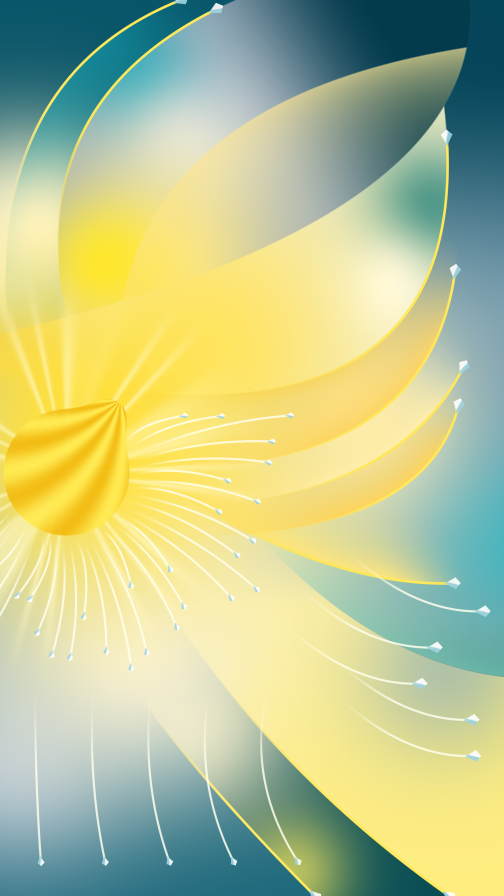
A Shadertoy shader for this background:

```glsl
// A golden flower opens on a teal backdrop with crystal-tipped stamens.
// Petal edges are parabolas through control points, coloured by soft
// Gaussian glows; loops fan out the filaments. Height is 7.68 units.
vec2 p; vec3 col; float px;  // position, painted colour, pixel size

float hash(float n) { return fract(sin(n * 91.7) * 437.5); }
float cross2(vec2 a, vec2 b) { return a.x * b.y - a.y * b.x; }
float cover(float d) { return smoothstep(-px, px, d); }
float below(float lo, float hi, float v) { return 1. - smoothstep(lo, hi, v); }
float stroke(float d, float w) { return below(w, w + 1.4 * px, abs(d)); }

// Parabola: x = distance (positive inside), y = parameter along it
vec2 arc(vec2 a, vec2 b, vec2 c) {
  float area = cross2(b - a, c - a);
  float u = cross2(b - p, c - p) / area, v = cross2(c - p, a - p) / area, w = 1. - u - v;
  vec2 gu = vec2(b.y - c.y, c.x - b.x) / area, gv = vec2(c.y - a.y, a.x - c.x) / area;
  vec2 slope = 4. * (w * gu - u * (gu + gv)) - 2. * v * gv;
  return vec2((4. * u * w - v * v) / max(length(slope), 1e-4), w + .5 * v);
}
void glow(float x, float y, float radius, vec3 tint) {
  vec2 d = (p - vec2(x, y)) / radius;
  col = mix(col, tint, exp(-dot(d, d)));
}
// Faceted kite pointing along dir
void crystal(vec2 tip, vec2 dir, float size) {
  dir = normalize(dir);
  vec2 q = vec2(dot(p - tip, dir), cross2(dir, p - tip));
  float s = q.x - size * .4, kite = size - abs(q.y) * 1.3 - max(1.5 * s, -.7 * s);
  col = mix(col, mix(vec3(.62, .83, .88), vec3(1), cover(q.y + q.x * .3)), cover(kite) * .9);
}
// Keeps new colour inside the edge, adds a gold rim and tip
void region(vec3 under, vec2 a, vec2 b, vec2 c, float mask) {
  vec2 e = arc(a, b, c);
  col = mix(under, col, cover(e.x) * mask);
  float ends = smoothstep(0., .02, e.y) * below(.5, 1., e.y);
  col = mix(col, vec3(1, .91, .35), stroke(e.x, .005) * ends);
  crystal(a, a - b, .065);
}
// Tinted band fading inward
void petal(vec2 a, vec2 b, vec2 c, vec3 tint, float depth) {
  vec2 e = arc(a, b, c);
  vec3 under = col;
  col = tint;
  region(under, a, b, c, exp(-max(e.x, 0.) / depth) * smoothstep(-.1, .3, e.y) * below(.7, 1.25, e.y));
}
void filament(vec2 a, vec2 b, vec2 c, float size) {
  vec2 e = arc(a, b, c);
  float ends = smoothstep(0., .5, e.y) * below(.98, 1., e.y);
  col = mix(col, vec3(1, 1, .93), stroke(e.x, .003) * ends * .85);
  crystal(c, c - b, size);
}
void mainImage(out vec4 fragColor, in vec2 fragCoord) {
  px = 7.68 / iResolution.y;
  p = fragCoord * px;
  // Backdrop
  col = mix(vec3(.46, .61, .69), vec3(.02, .27, .35), smoothstep(4.8, 7.2, p.y));
  col = mix(col, vec3(.1, .4, .48), below(0., 2.2, p.y));
  glow(4.4, 3., .8, vec3(.2, .68, .75));
  glow(.1, 1.2, 1., vec3(.72, .78, .83));
  // Lower petals: olive, yellow, jade
  vec3 under = col;
  col = vec3(.03, .3, .33);
  glow(1.6, 1.4, .85, vec3(.83, .84, .72));
  glow(2.5, .2, .5, vec3(.72, .75, .36));
  region(under, vec2(2.7, 0), vec2(1.85, .85), vec2(1.2, 1.7), below(1.5, 2.4, p.y));
  under = col;
  float jade = arc(vec2(4.32, 1.88), vec2(3.3, 2), vec2(2.4, 2.9)).x;
  col = vec3(1, .93, .5);
  glow(3.8, 2., .8, vec3(.66, .74, .64));
  region(under, vec2(3.85, 0), vec2(2.5, .95), vec2(1.55, 2.3), below(2.4, 3.2, p.y) * cover(-jade));
  col = mix(col, vec3(.38, .7, .65), cover(jade) * exp(-max(jade, 0.) * 1.8));
  // Warm light and right-hand petals
  glow(1.4, 3.6, 1.9, vec3(.98, .95, .8));
  glow(1.2, 2.1, 1., vec3(.97, .95, .87));
  glow(3.1, 4.1, .8, vec3(.99, .95, .77));
  petal(vec2(3.88, 2.68), vec2(2.9, 2.65), vec2(1.6, 3.4), vec3(1, .9, .5), .35);
  petal(vec2(3.93, 4.2), vec2(3.7, 3.3), vec2(2.3, 3.12), vec3(1, .83, .36), .35);
  petal(vec2(3.97, 4.53), vec2(3.5, 3.6), vec2(2.2, 3.4), vec3(1, .94, .7), .3);
  petal(vec2(3.9, 5.35), vec2(3.7, 3.9), vec2(2, 3.7), vec3(.99, .83, .4), .4);
  // Great petal with a shaded underside
  vec2 a = vec2(3.83, 6.5), b = vec2(3.95, 4.4), c = vec2(1.9, 4.3), e = arc(a, b, c);
  under = mix(col, vec3(.98, .82, .32), exp(min(e.x, 0.) * 6.) * smoothstep(.3, .8, e.y) * .8);
  col = vec3(.95, .93, .77);
  glow(3.7, 5.9, .55, vec3(.28, .58, .53));
  glow(3.3, 5.2, .45, vec3(1, .99, .92));
  glow(1.9, 4.8, 1.1, vec3(1, .9, .46));
  region(under, a, b, c, below(1., 1.35, e.y));
  // Upper left: teal petal, dark sweep
  vec3 lower = col;
  col = vec3(.03, .33, .41);
  glow(0., 5.4, 1., vec3(.92, .93, .84));
  petal(vec2(1.55, 7.68), vec2(.1, 7.1), vec2(.05, 5.4), vec3(.06, .52, .59), 1.);
  glow(.35, 5.7, .75, vec3(.99, .96, .83));
  under = col;
  col = mix(vec3(.62, .68, .74), vec3(.01, .23, .3), smoothstep(2.1, 3.9, p.x + p.y * .6 - 3.9));
  glow(1.2, 7., .5, vec3(.1, .63, .7));
  glow(1.6, 6.4, .65, vec3(.87, .89, .9));
  glow(1.4, 5.4, .9, vec3(.99, .92, .6));
  glow(.9, 5.4, .5, vec3(1, .92, .15));
  e = arc(vec2(1.6, 6.2), vec2(1.05, 5.6), vec2(1, 4.7));
  col = mix(col, vec3(.99, .9, .58), cover(e.x) * exp(-max(e.x, 0.) * 2.) * .7);
  region(under, vec2(1.85, 7.6), vec2(.45, 6.9), vec2(.5, 5.5), 1.);
  e = arc(vec2(4.02, 7.4), vec2(3.9, 6.3), vec2(2.2, 5.53));
  col = mix(lower, col, cover(e.x) * smoothstep(4.5, 5.3, p.y));
  // Golden core and stamens
  glow(.75, 3.95, 1.4, vec3(1, .88, .22));
  vec2 heart = vec2(.57, 3.63), d = p - heart, q = vec2(1.03, 4.25) - p;
  float ang = atan(d.y, d.x), r = length(d), streak = .5 + .5 * sin(ang * 19. + 3. * sin(ang * 7.));
  col = mix(col, vec3(1, .98, .78), pow(streak, 4.) * .6 * below(.8, 1.9, r));
  for (float i = 0.; i < 34.; i++) {
    vec2 dir = vec2(cos(i * .1 - 2.85), sin(i * .1 - 2.85)), tip = dir * (1.1 + .9 * hash(i));
    filament(heart + dir * .55, heart + tip * .65 + vec2(-dir.y, dir.x) * .12, heart + tip, .035);
  }
  for (float i = 0.; i < 5.; i++) {
    vec2 tip = vec2(3.85 + .3 * cos(1.7 * i + .3), 2.44 - .31 * i);
    filament(tip + vec2(-1.2, .55), tip - vec2(.6, .02), tip, .065);
    filament(vec2(.3 + .5 * i, 1.8), vec2(.3 + .45 * i, 1), vec2(.35 + .55 * i, .3), .04);
  }
  // Teardrop bud with folds gathered at its tip
  float bud = .54 + .21 * exp(-pow(abs(ang - .92), 2.) * 9.) - r;
  float folds = .5 + .5 * sin(atan(q.y, q.x) * 15. + length(q) * 5.);
  col = mix(col, mix(vec3(.95, .73, .06), vec3(1, .92, .32), folds), cover(bud) * .92);
  fragColor = vec4(col, 1);
}
```
